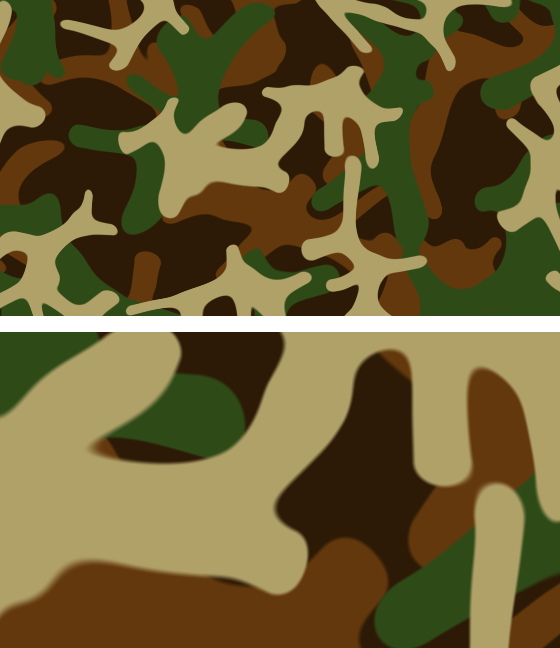
Top: the whole. Bottom: its middle third, enlarged.
A Shadertoy shader for this pattern:

```glsl
// Woodland camouflage: brown, green and tan splotches layered over dark earth.
// Each splotch is a bent spine with six tapered, round-ended limbs, melted
// together by an exponential smooth union and bent by a noise warp.

const vec3 EARTH = vec3(0.175, 0.10, 0.022);
const vec3 BROWN = vec3(0.39, 0.22, 0.05);
const vec3 GREEN = vec3(0.18, 0.29, 0.09);
const vec3 TAN   = vec3(0.69, 0.63, 0.41);

const float MELT = 0.03;        // fillet softness, in cells
const float EDGE = 0.0026;      // half width of the soft edge, in canvas heights

float hash(vec2 p) {
    return fract(sin(dot(p, vec2(127.1, 311.7))) * 43758.5453);
}

float noise(vec2 p) {
    vec2 i = floor(p), f = fract(p);
    f = f * f * (3.0 - 2.0 * f);
    return mix(mix(hash(i), hash(i + vec2(1, 0)), f.x),
               mix(hash(i + vec2(0, 1)), hash(i + vec2(1, 1)), f.x), f.y);
}

vec2 direction(float angle) {
    return vec2(cos(angle), sin(angle));
}

// Bends straight limbs into curves and makes the outlines wavy.
vec2 warp(vec2 p, float amount, float frequency) {
    vec2 q = p * frequency;
    return p + amount * (vec2(noise(q + 31.0), noise(q + 67.0)) - 0.5);
}

// Distance to a capsule whose radius runs from ra to rb.
float taperedCapsule(vec2 p, vec2 a, vec2 b, float ra, float rb) {
    vec2 pa = p - a, ba = b - a;
    float h = clamp(dot(pa, ba) / dot(ba, ba), 0.0, 1.0);
    return length(pa - ba * h) - mix(ra, rb, h);
}

float melt(float d) {
    return exp(-d / MELT);
}

// Summed field of one splotch; p is relative to its centre.
float splotchField(vec2 p, vec2 id) {
    float heading = 6.2832 * hash(id + 0.37);
    float bend = 1.4 * (hash(id + 0.71) - 0.5);
    float field = 0.0;
    for (int n = -1; n <= 1; n++) {
        float t = float(n);
        float spineAngle = heading + bend * t;
        float reach = 0.22 + 0.1 * hash(id + 0.13 * t + 0.53);
        vec2 node = t * reach * direction(spineAngle);
        if (n != 0) field += melt(taperedCapsule(p, vec2(0), node, 0.09, 0.08));

        // One limb to each side, fanned outwards at the spine ends.
        for (int s = -1; s <= 1; s += 2) {
            float side = float(s);
            vec2 key = id + vec2(0.19 * t, 0.23 * side);
            float spread = 1.57 - 0.75 * t + 1.0 * (hash(key + 0.11) - 0.5);
            float len = 0.17 + 0.26 * hash(key + 0.43);
            float tip = 0.042 + 0.038 * hash(key + 0.87);
            vec2 end = node + len * direction(spineAngle + side * spread);
            field += melt(taperedCapsule(p, node, end, 0.06, tip));
        }
    }
    return field;
}

// Signed distance, in canvas heights, to one layer of scattered splotches.
float splotchLayer(vec2 p, float pitch, float turn, float grow, float seed) {
    vec2 axis = direction(turn);
    vec2 q = mat2(axis.x, axis.y, -axis.y, axis.x) * p / pitch + seed;
    q = warp(q, 0.24, 2.0);
    q = warp(q, 0.045, 5.5);
    vec2 cell = floor(q);
    float field = 0.0;
    for (int y = -1; y <= 1; y++) {
        for (int x = -1; x <= 1; x++) {
            vec2 id = cell + vec2(x, y);
            vec2 jitter = vec2(hash(id + 0.29), hash(id + 0.61)) - 0.5;
            field += splotchField(q - id - 0.5 - 0.45 * jitter, id);
        }
    }
    return (-MELT * log(field + 1e-20) - grow) * pitch;
}

vec3 paint(vec3 base, vec3 colour, float d) {
    return mix(colour, base, smoothstep(-EDGE, EDGE, d));
}

void mainImage(out vec4 fragColor, in vec2 fragCoord) {
    vec2 p = fragCoord / iResolution.y;

    // Layers from bottom to top: pitch, turn, growth, seed.
    vec3 colour = EARTH;
    colour = paint(colour, BROWN, splotchLayer(p, 0.56, 0.9, 0.002, 13.0));
    colour = paint(colour, GREEN, splotchLayer(p, 0.60, 0.35, 0.010, 41.0));
    colour = paint(colour, TAN, splotchLayer(p, 0.49, -0.4, -0.008, 7.0));
    fragColor = vec4(colour, 1.0);
}
```
